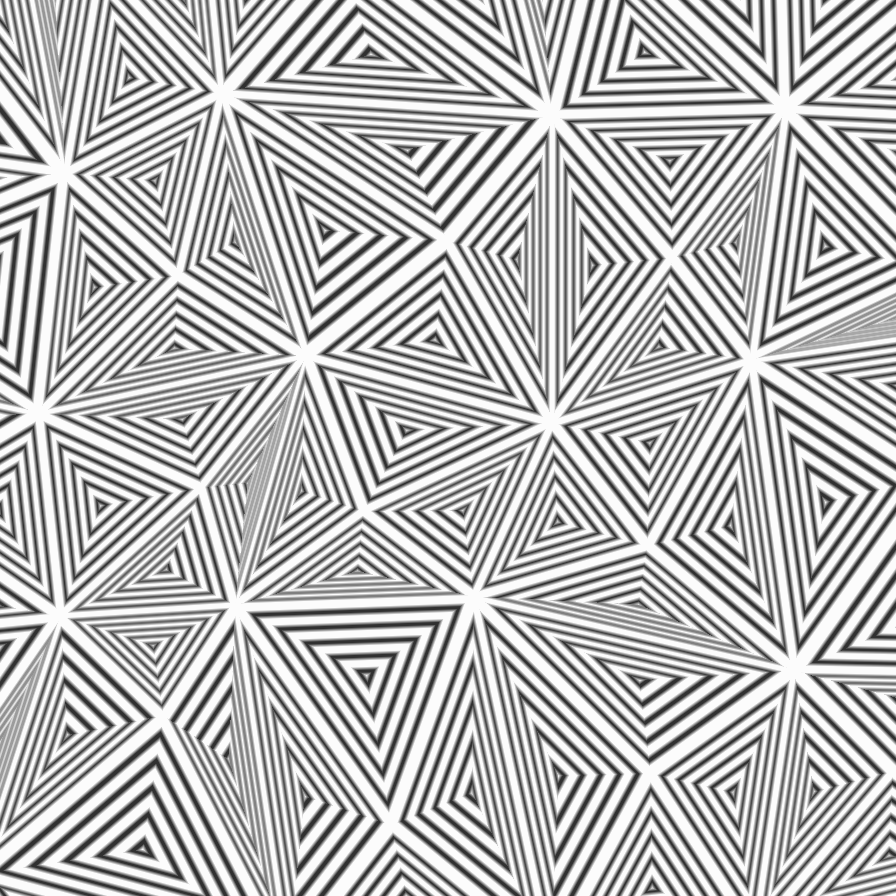
This pattern is drawn by a WebGL 2 fragment shader. Its source:

```glsl
#version 300 es
precision highp float;
// Irregular triangle mesh, each triangle filled with nested concentric outlines.

#define CELLS 3.43          // mesh quads across the canvas
#define CORNER_JITTER 0.52  // spread of quad corners, in cells
#define CENTRE_JITTER 0.40  // spread of quad centres, in cells
#define RINGS 5.0           // outlines per triangle
#define LINE_START 0.51     // start of the dark line within a ring
#define LINE_WIDTH 0.37     // dark share of a ring
#define SOFTNESS 0.0040     // edge blur, in canvas units
#define INK vec3(0.19)
#define PAPER vec3(0.99)

uniform vec2 u_resolution;
out vec4 fragColor;

// Two random values in -0.5..0.5 for an integer lattice point.
vec2 hash2(vec2 cell, uint seed) {
    uvec2 v = uvec2(ivec2(cell) + 512) + uvec2(seed, seed * 7u);
    v = v * 1664525u + 1013904223u;
    v.x += v.y * 1664525u;
    v.y += v.x * 1664525u;
    v ^= v >> 16u;
    v.x += v.y * 1664525u;
    v.y += v.x * 1664525u;
    v ^= v >> 16u;
    return vec2(v & 0xffffu) / 65535.0 - 0.5;
}

vec2 corner(vec2 cell) {
    return cell + CORNER_JITTER * hash2(cell, 3u);
}

float cross2(vec2 a, vec2 b) {
    return a.x * b.y - a.y * b.x;
}

// x: depth below edge ab (0 on the edge, 1 at the centroid), y: its slope.
vec2 edgeDepth(vec2 p, vec2 a, vec2 b, vec2 c) {
    vec2 edge = b - a;
    float area = cross2(edge, c - a);
    return 3.0 * vec2(cross2(edge, p - a) / area, length(edge) / abs(area));
}

vec2 shallower(vec2 a, vec2 b) {
    return a.x < b.x ? a : b;
}

vec2 triangleDepth(vec2 p, vec2 a, vec2 b, vec2 c) {
    return shallower(edgeDepth(p, a, b, c),
           shallower(edgeDepth(p, b, c, a), edgeDepth(p, c, a, b)));
}

// Depth and slope in the triangle that holds p; each quad fans into four.
vec2 meshDepth(vec2 p) {
    vec2 best = vec2(-1.0, 1.0);
    vec2 home = floor(p);
    for (int j = -1; j <= 1; j++) {
        for (int i = -1; i <= 1; i++) {
            vec2 cell = home + vec2(i, j);
            vec2 quad[4] = vec2[4](corner(cell), corner(cell + vec2(1, 0)),
                                   corner(cell + vec2(1, 1)), corner(cell + vec2(0, 1)));
            vec2 centre = 0.25 * (quad[0] + quad[1] + quad[2] + quad[3])
                        + CENTRE_JITTER * hash2(cell, 41u);
            for (int k = 0; k < 4; k++) {
                vec2 depth = triangleDepth(p, quad[k], quad[(k + 1) % 4], centre);
                if (depth.x > best.x) best = depth;
            }
        }
    }
    return best;
}

// Integral of the dark line pattern from 0 to x.
float inkIntegral(float x) {
    x = max(x, 0.0);
    return floor(x) * LINE_WIDTH + clamp(fract(x) - LINE_START, 0.0, LINE_WIDTH);
}

void main() {
    float side = min(u_resolution.x, u_resolution.y);
    vec2 p = gl_FragCoord.xy / side * CELLS;
    vec2 ring = RINGS * meshDepth(p);

    // Box filter over the blur footprint, so crowded lines fade to grey.
    float footprint = ring.y * CELLS * max(SOFTNESS, 1.0 / side);
    float ink = (inkIntegral(ring.x + 0.5 * footprint)
               - inkIntegral(ring.x - 0.5 * footprint)) / footprint;

    fragColor = vec4(mix(PAPER, INK, ink), 1.0);
}
```
